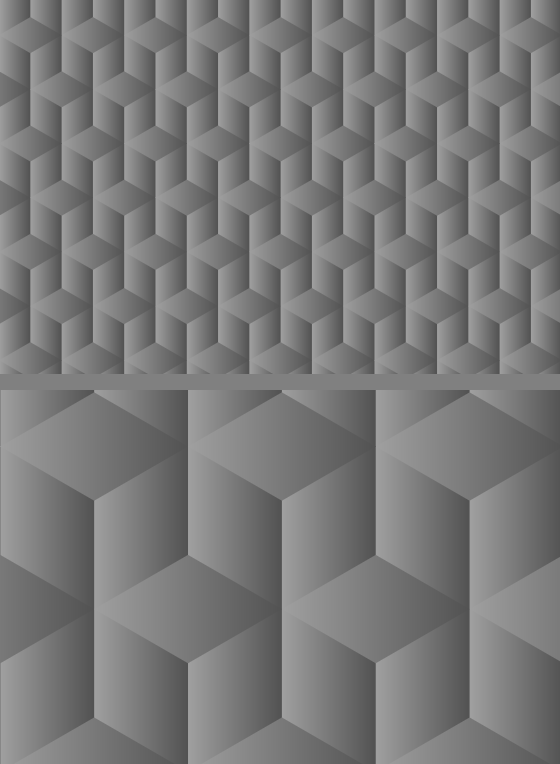
Top, the full canvas; bottom, a detail of the centre.
Give the GLSL for this pattern, as a WebGL 1 fragment shader.

```glsl
precision mediump float;
// Isometric stacked cubes in greys. Vertical columns carry a light-to-dark
// ramp that forms the side faces; rows of rhombic top faces, shifted by
// half a repeat on alternate rows, are laid over them with a wider ramp.
uniform vec2 u_resolution;

// Ramp from 0 to 1 across each unit column, with a smoothed jump back.
float columnRamp(float x, float pixel) {
  float s = fract(x + 0.5) - 0.5;
  return s + 1.0 - clamp(s / pixel + 0.5, 0.0, 1.0);
}

// Position relative to the centre of the nearest top face.
vec2 topFaceCoords(vec2 p) {
  float rowHeight = sqrt(3.0);
  float row = floor(p.y / rowHeight + 0.5);
  return vec2(mod(p.x - row, 2.0) - 1.0, p.y - row * rowHeight);
}

// Signed distance inside a rhombus of half-width 1, positive within.
float rhombus(vec2 q) {
  return 0.5 * (1.0 - abs(q.x)) - 0.866 * abs(q.y);
}

void main() {
  // One unit is a column width; y runs down from the top edge.
  float pixel = 17.9 / u_resolution.x;
  vec2 fromTop = vec2(gl_FragCoord.x, u_resolution.y - gl_FragCoord.y);
  vec2 p = fromTop * pixel + vec2(0.03, -1.123);

  // Side faces, then top faces.
  float ramp = columnRamp(p.x, pixel);
  vec2 q = topFaceCoords(p);
  float topCoverage = clamp(rhombus(q) / pixel + 0.5, 0.0, 1.0);
  ramp = mix(ramp, 0.5 + 0.5 * q.x, topCoverage);

  float grey = mix(0.628, 0.32, ramp);
  gl_FragColor = vec4(vec3(grey), 1.0);
}
```
